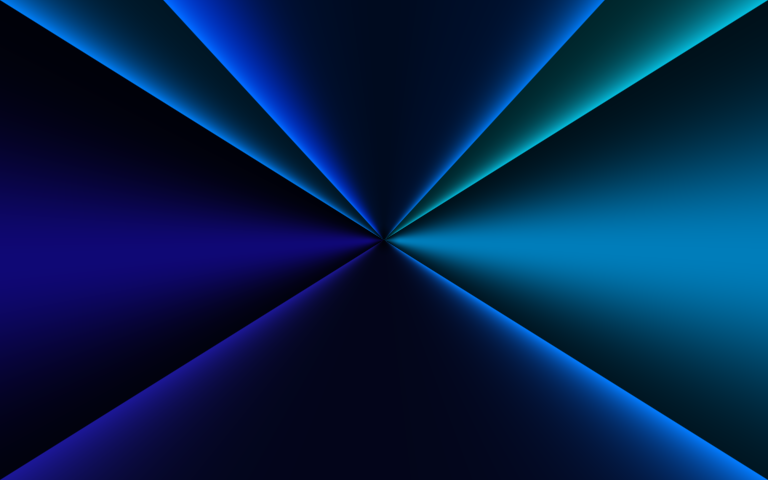
A Shadertoy shader for this background:

```glsl
// Glowing blue, teal and indigo light panels fanning out from the centre.

// Soft light that decays with the angle from a panel edge, in degrees.
float glow(float angle, float width) {
    return exp(-max(angle, 0.0) / width);
}

// Bell-shaped band of light around a central angle.
float band(float angle, float width) {
    float k = angle / width;
    return exp(-k * k);
}

// Smooth step across the ray at a given angle from the vertical axis.
float pastRay(float angle, float ray, float radius) {
    float dist = radius * sin(radians(angle - ray));
    float blur = 0.9 / iResolution.y;
    return smoothstep(-blur, blur, dist);
}

void mainImage(out vec4 fragColor, in vec2 fragCoord) {
    vec2 p = (fragCoord - 0.5 * iResolution.xy) / iResolution.y;
    float radius = length(p);
    float angle = degrees(atan(abs(p.x), p.y)); // 0 is up, 180 is down
    bool right = p.x > 0.0;

    // Top panel: navy with lit outer edges
    float inset = 42.6 - angle;
    vec3 top = vec3(0.0, 0.055, 0.16);
    top += right ? vec3(0.0, 0.42, 0.80) * glow(inset, 4.5)
                 : vec3(0.0, 0.09, 0.58) * band(inset, 13.0)
                   + vec3(0.0, 0.30, 0.30) * glow(inset, 3.0);
    top *= 1.0 - 0.25 * band(angle, 14.0);

    // Narrow upper panels: bright along the lower edge
    inset = 58.0 - angle;
    vec3 wing = right
        ? vec3(0.0, 0.13, 0.15) + vec3(0.02, 0.62, 0.73) * glow(inset, 4.2)
        : vec3(0.0, 0.08, 0.13) + vec3(0.0, 0.42, 0.85) * glow(inset, 3.6);

    // Side panels: a broad band of colour fading to dark edges
    vec3 side = right
        ? mix(vec3(0.0, 0.05, 0.08), vec3(0.0, 0.49, 0.73), band(angle - 92.5, 18.5))
        : mix(vec3(0.0, 0.005, 0.03), vec3(0.06, 0.03, 0.46), band(angle - 93.5, 16.5));

    // Bottom panel: near black with lit upper edges
    inset = angle - 122.0;
    vec3 bottom = vec3(0.01, 0.02, 0.10);
    bottom += right
        ? vec3(0.0, 0.30, 0.55) * glow(inset, 4.0) + vec3(0.0, 0.17, 0.36) * glow(inset, 11.0)
        : vec3(0.10, 0.07, 0.50) * glow(inset, 7.5);

    // Join the panels along the rays
    vec3 color = mix(top, wing, pastRay(angle, 42.6, radius));
    color = mix(color, side, pastRay(angle, 58.0, radius));
    color = mix(color, bottom, pastRay(angle, 122.0, radius));

    // Dim the meeting point
    color *= mix(0.35, 1.0, smoothstep(0.0, 0.035, radius));
    fragColor = vec4(color, 1.0);
}
```
